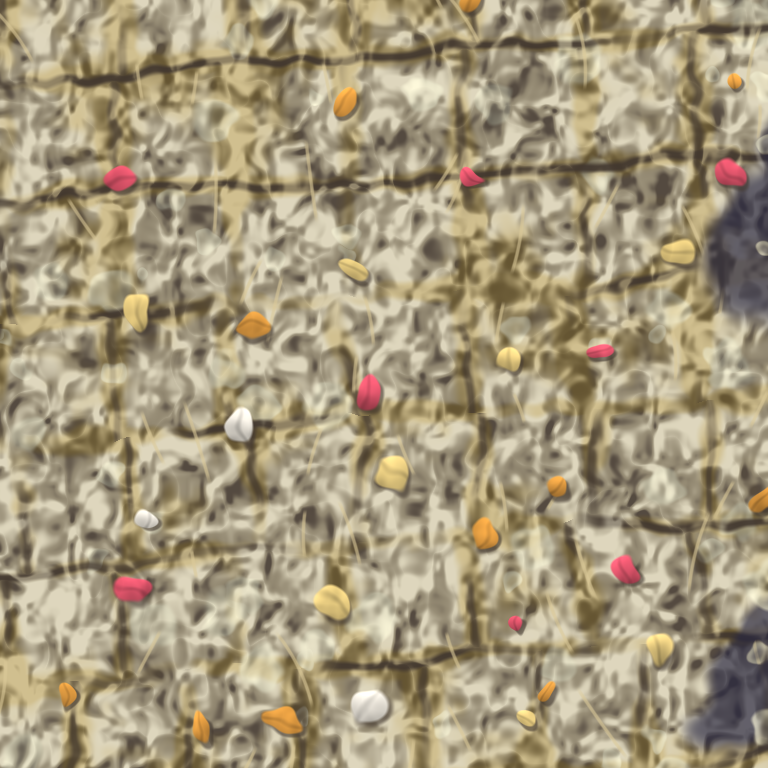
Reproduce this texture procedurally as a WebGL 2 fragment shader.

```glsl
#version 300 es
precision highp float;
// Weathered stone setts with mossy joints, lichen, dry straws and fallen petals.
uniform vec2 u_resolution;
out vec4 fragColor;
// Layout, in canvas units
const vec2 SETT_SIZE = vec2(0.152, 0.158);
const float TILT = 0.07, JOINT_WIDTH = 0.0055, GRAIN_GAIN = 1.55;
const float PETAL_GRID = 0.14, PETAL_SHARE = 0.52, LICHEN_GRID = 0.075, STRAW_GRID = 0.11;
// Colours
const vec3 STONE_DARK = vec3(0.33, 0.29, 0.25), STONE_MID = vec3(0.58, 0.54, 0.45);
const vec3 STONE_LIGHT = vec3(0.87, 0.84, 0.74), LICHEN = vec3(0.84, 0.83, 0.73);
const vec3 MOSS_DARK = vec3(0.42, 0.35, 0.18), MOSS_LIGHT = vec3(0.80, 0.72, 0.50);
const vec3 JOINT = vec3(0.25, 0.21, 0.18), SHADOW = vec3(0.23, 0.23, 0.31);
const vec3 STRAW = vec3(0.86, 0.79, 0.60), PINK = vec3(0.87, 0.32, 0.41);
const vec3 AMBER = vec3(0.86, 0.59, 0.24), CREAM = vec3(0.91, 0.80, 0.50);
const vec3 WHITE = vec3(0.92, 0.90, 0.86);

float hash(vec2 cell, float seed) {
  vec3 v = fract((cell.xyx + seed * 17.13) * vec3(0.1031, 0.1030, 0.0973));
  v += dot(v, v.yzx + 33.33);
  return fract((v.x + v.y) * v.z);
}
vec2 hash2(vec2 cell, float seed) { return vec2(hash(cell, seed), hash(cell, seed + 1.0)); }
float noise(vec2 p) {
  vec2 i = floor(p), f = fract(p);
  f = f * f * (3.0 - 2.0 * f);
  return mix(mix(hash(i, 0.0), hash(i + vec2(1, 0), 0.0), f.x),
             mix(hash(i + vec2(0, 1), 0.0), hash(i + vec2(1, 1), 0.0), f.x), f.y);
}
vec2 wobble(vec2 p) { return vec2(noise(p + 7.3), noise(p + 41.9)) - 0.5; }
mat2 rotate(float a) { return mat2(cos(a), sin(a), -sin(a), cos(a)); }
float fall(float near, float far, float d) { return 1.0 - smoothstep(near, far, d); }
vec2 neighbour(int k) { return vec2(k % 3, k / 3) - 1.0; }

// Rough surface height: curled ridges over fine and coarse grain
float relief(vec2 p) {
  p += 0.018 * wobble(p * 32.0);
  float ridge = 1.0 - abs(2.0 * noise(p * vec2(42.0, 34.0)) - 1.0);
  return 0.35 * noise(p * vec2(46.0, 38.0) + 9.0) + 0.35 * noise(p * vec2(98.0, 80.0)) + 0.3 * ridge;
}
// Distances to the vertical (x) and horizontal (y) joints
vec2 jointDistance(vec2 p) {
  vec2 q = vec2(p.x + TILT * p.y, p.y - TILT * p.x) + 0.025 * wobble(p * 8.0) + 0.012 * wobble(p * 36.0);
  q = q / SETT_SIZE + 0.35;
  q.x += 0.6 * hash(vec2(floor(q.y), 3.0), 5.0);
  return (0.5 - abs(fract(q) - 0.5)) * SETT_SIZE;
}
// Pale crusty rosettes, denser toward the right edge
float lichenMask(vec2 p) {
  float mask = 0.0;
  p += 0.016 * wobble(p * 55.0);
  for (int k = 0; k < 9; k++) {
    vec2 cell = floor(p / LICHEN_GRID) + neighbour(k);
    vec2 centre = (cell + hash2(cell, 11.0)) * LICHEN_GRID;
    float d = length(p - centre) / mix(0.012, 0.036, hash(cell, 13.0));
    float present = step(hash(cell, 14.0), 0.22 + 0.4 * smoothstep(0.75, 0.95, centre.x));
    mask = max(mask, present * fall(0.75, 1.0, d) * (0.55 + 0.45 * smoothstep(0.2, 0.7, d)));
  }
  return mask;
}
// Thin, slightly bent stalks lying mostly upright
float strawMask(vec2 p) {
  float mask = 0.0;
  for (int k = 0; k < 9; k++) {
    vec2 cell = floor(p / STRAW_GRID) + neighbour(k);
    vec2 d = rotate(1.3 * (hash(cell, 21.0) - 0.5)) * (p - (cell + hash2(cell, 22.0)) * STRAW_GRID);
    float reach = mix(0.02, 0.06, hash(cell, 24.0));
    d.x += 5.0 * (hash(cell, 25.0) - 0.5) * d.y * d.y;
    float stalk = fall(0.0008, 0.0035, abs(d.x)) * fall(0.7 * reach, reach, abs(d.y));
    mask = max(mask, stalk * step(hash(cell, 26.0), 0.55));
  }
  return mask;
}
// Petals with a fold and a small dark shadow below
vec3 addPetals(vec3 colour, vec2 p, float grain) {
  for (int k = 0; k < 9; k++) {
    vec2 cell = floor(p / PETAL_GRID) + neighbour(k);
    if (hash(cell, 31.0) > PETAL_SHARE) continue;
    vec2 d = p - (cell + 0.1 + 0.8 * hash2(cell, 32.0)) * PETAL_GRID + 0.014 * wobble(p * 40.0);
    mat2 turn = rotate(6.283 * hash(cell, 34.0));
    float radius = mix(0.014, 0.026, hash(cell, 35.0)), kind = hash(cell, 36.0);
    vec2 stretch = vec2(1.0, mix(1.1, 1.7, hash(cell, 37.0))) / radius;
    vec2 local = turn * d * stretch;
    float under = length(turn * (d + vec2(-0.004, 0.006)) * stretch);
    vec3 tint = kind < 0.36 ? PINK : kind < 0.62 ? AMBER : kind < 0.85 ? CREAM : WHITE;
    tint *= 0.82 + 0.35 * grain + 0.25 * d.y / radius - 0.14 * fall(0.0, 0.3, abs(local.y + 0.1));
    colour = mix(colour, JOINT, 0.6 * fall(0.8, 1.15, under));
    colour = mix(colour, tint, 0.95 * fall(0.85, 1.08, length(local)));
  }
  return colour;
}

void main() {
  vec2 p = gl_FragCoord.xy / min(u_resolution.x, u_resolution.y);
  // Stone grain, lit from the upper left
  float height = relief(p), slope = height - relief(p + vec2(-0.004, 0.006));
  float tone = 0.48 + GRAIN_GAIN * (height - 0.52) + 0.5 * slope + 0.22 * (noise(p * 11.0) - 0.5);
  vec3 colour = mix(STONE_DARK, STONE_MID, smoothstep(-0.05, 0.35, tone));
  colour = mix(colour, STONE_LIGHT, smoothstep(0.3, 0.85, tone));
  // Moss along the joints and in loose patches
  vec2 joint = jointDistance(p);
  float nearJoint = fall(0.004, 0.03, min(joint.x, joint.y * 1.3));
  float moss = smoothstep(0.42, 0.72, noise(p * 9.0 + 20.0) * 0.6 + 0.35 * nearJoint + 0.2 * noise(p * 50.0));
  colour = mix(colour, mix(MOSS_DARK, MOSS_LIGHT, smoothstep(0.1, 0.85, tone)), 0.75 * moss);
  // Lichen, then broken dark joints
  float lichen = lichenMask(p);
  colour = mix(colour, LICHEN * (0.7 + 0.5 * tone), 0.6 * lichen);
  vec2 gap = 1.0 - smoothstep(vec2(0.3), vec2(1.7), joint / JOINT_WIDTH);
  gap *= smoothstep(0.35, 0.65, vec2(noise(p * 10.0 + 60.0), noise(p * vec2(6.0, 9.0) + 80.0) + 0.06));
  colour = mix(colour, JOINT, max(0.65 * gap.x, 0.9 * gap.y) * (1.0 - 0.5 * smoothstep(0.4, 0.8, tone)));
  // Bluish shade reaching in from the right
  float swell = pow(0.5 + 0.5 * cos(11.0 * (p.y - 0.07 - 0.6 * (p.x - 0.9))), 3.0);
  float edge = mix(1.03, 0.9, swell) + 0.06 * (noise(p * 22.0) - 0.5);
  float shade = smoothstep(-0.015, 0.025, p.x - edge) * (1.0 - 0.7 * lichen);
  colour = mix(colour, SHADOW + 0.25 * (colour - 0.5), 0.88 * shade);
  // Straws and petals on top
  colour = mix(colour, STRAW, 0.6 * strawMask(p) * (1.0 - shade));
  fragColor = vec4(clamp(addPetals(colour, p, height), 0.0, 1.0), 1.0);
}
```
